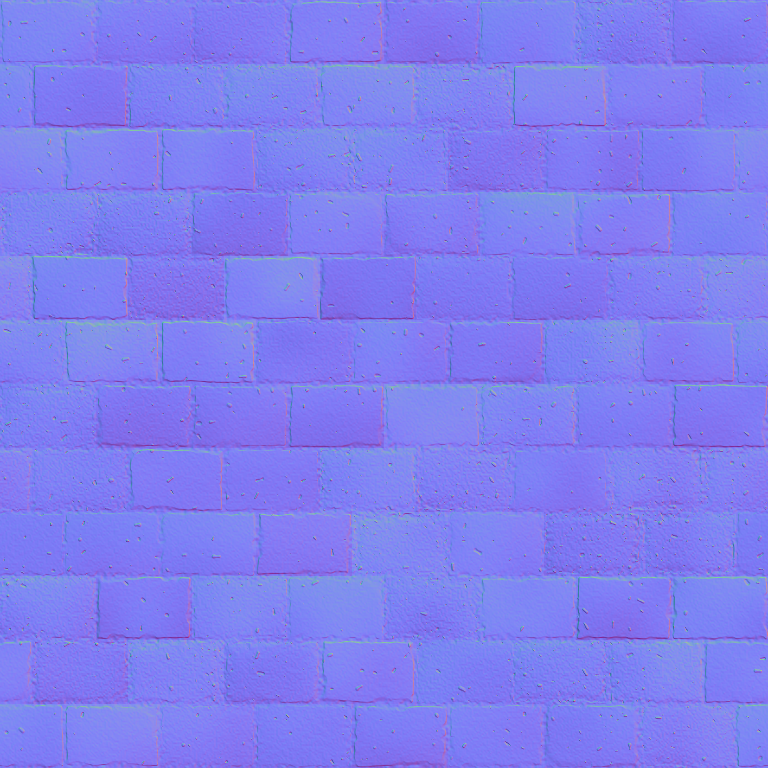
A Shadertoy shader for this texture map:

```glsl
const vec2 BRICKS = vec2(8.0, 12.0);      // bricks across and down
const float ROW_SHIFTS = 3.0;             // rows before the bond repeats
const vec2 JOINT_INSET = vec2(0.0008, 0.0027);
const vec2 BEVEL = vec2(0.0018, 0.0085);  // crisp and worn edge widths
const float JOINT_DEPTH = 0.00098;
const float MORTAR_HEIGHT = 0.0007;
const float CORNER_RADIUS = 0.003;
const float CHIP_RADIUS = 0.026;
const float CHIP_BEVEL = 0.008;
const float CHIP_SHARE = 0.25;            // share of bricks with a worn corner
const float SKEW = 0.05;
const float GRAIN_FREQ = 420.0;
const float GRAIN_HEIGHT = 0.0002;
const float CRUMBLE_FREQ = 230.0;
const float CRUMBLE_HEIGHT = 0.0011;
const float SPECK_FREQ = 52.0;
const float SPECK_HEIGHT = 0.0007;
const float GRIT_FREQ = 120.0;
const float GRIT_HEIGHT = 0.00045;
const float SAMPLE_STEP = 0.0006;
const vec2 FACE_CURVE = vec2(0.03, 0.11); // slope change across one face
const vec2 FACE_TILT = vec2(0.06, 0.16);  // slope change between faces
const float DRIFT = 0.13;                 // slow slope change inside faces
const float FLAT_BLUE = 0.968;
const float STEEP_BLUE = 0.56;
const float BLUE_FALLOFF = 5.5;

struct Brick {
    vec2 local;   // position from the brick centre, canvas units
    vec3 shape;   // random values for skew and inset
    vec3 wear;    // random values for roughness, chips and depth
};

vec3 hash3(vec2 p) {
    vec3 q = fract(p.xyx * vec3(0.1031, 0.1030, 0.0973));
    q += dot(q, q.yxz + 33.33);
    return fract((q.xxy + q.yzz) * q.zyx);
}

// Value noise that wraps at the canvas border
float noise(vec2 uv, float freq, float seed) {
    vec2 p = uv * freq;
    vec2 cell = floor(p);
    vec2 f = p - cell;
    f = f * f * (3.0 - 2.0 * f);
    vec2 lo = mod(cell, freq) + seed;
    vec2 hi = mod(cell + 1.0, freq) + seed;
    float bottom = mix(hash3(lo).x, hash3(vec2(hi.x, lo.y)).x, f.x);
    float top = mix(hash3(vec2(lo.x, hi.y)).x, hash3(hi).x, f.x);
    return mix(bottom, top, f.y);
}

Brick brickAt(vec2 uv) {
    vec2 grid = uv * BRICKS;
    float rowFromTop = BRICKS.y - 1.0 - floor(grid.y);
    grid.x -= mod(rowFromTop, ROW_SHIFTS) / ROW_SHIFTS;
    vec2 id = mod(floor(grid), BRICKS);
    return Brick((fract(grid) - 0.5) / BRICKS, hash3(id + 17.0), hash3(id + 71.0));
}

float roundedBox(vec2 p, vec2 halfSize, float radius) {
    vec2 q = abs(p) - halfSize + radius;
    return length(max(q, 0.0)) + min(max(q.x, q.y), 0.0) - radius;
}

float face(float dist, float bevel) {
    return 1.0 - smoothstep(-bevel, 0.0, dist);
}

// Scattered dots and short scratches, at most one in each cell
float specks(vec2 uv, float freq, float share, float crumbs) {
    vec2 cell = floor(uv * freq);
    vec2 id = mod(cell, freq);
    vec3 place = hash3(id + 131.0);
    vec3 form = hash3(id + 211.0);
    vec2 p = uv * freq - cell - mix(vec2(0.3), vec2(0.7), place.xy);
    float angle = form.x * 3.1416;
    vec2 dir = vec2(cos(angle), sin(angle));
    float reach = 0.2 * form.y * form.y;
    float along = clamp(dot(p, dir), -reach, reach);
    float radius = mix(0.06, 0.15, fract(form.z * 7.0));
    float ragged = length(p - dir * along) + 0.1 * (crumbs - 0.5);
    float blob = 1.0 - smoothstep(0.0, radius, ragged);
    return step(place.z, share) * blob * (form.z > 0.4 ? 1.0 : -1.0);
}

float height(vec2 uv) {
    Brick b = brickAt(uv);
    float rough = smoothstep(0.45, 0.9, b.wear.x);
    float crumbs = noise(uv, CRUMBLE_FREQ, 23.0);
    vec2 q = b.local;
    q += q.yx * (b.shape.xy - 0.5) * vec2(SKEW, 0.4 * SKEW);
    q += 0.002 * (vec2(noise(uv, 36.0, 5.0), noise(uv, 36.0, 57.0)) - 0.5);
    q += (0.0009 + 0.0009 * rough) * (vec2(crumbs, noise(uv, 140.0, 31.0)) - 0.5);

    // Brick face: edges alternate between crisp and worn, one corner may be lower
    vec2 halfSize = 0.5 / BRICKS - mix(JOINT_INSET.x, JOINT_INSET.y, b.shape.z);
    vec2 corner = sign(b.shape.yx - 0.5);
    bool chipped = b.wear.y < CHIP_SHARE && all(greaterThan(q * corner, vec2(0.0)));
    float dist = roundedBox(q, halfSize, CORNER_RADIUS);
    float erosion = 0.6 * noise(uv, 46.0, 61.0) + 0.4 * noise(uv, 130.0, 67.0) + 0.15 * rough;
    float body = face(dist, mix(BEVEL.x, BEVEL.y, smoothstep(0.4, 0.85, erosion)));
    float mortar = 1.0 - body;
    if (chipped) body *= mix(0.6, 1.0, face(roundedBox(q, halfSize, CHIP_RADIUS), CHIP_BEVEL));
    float h = JOINT_DEPTH * mix(0.55, 1.35, b.wear.z) * (1.0 - 0.3 * rough) * body;
    h += MORTAR_HEIGHT * mortar * crumbs;

    // Surface wear, strongest in patches along rough edges
    float patches = noise(uv, 22.0, 97.0);
    float edge = smoothstep(-0.016, 0.0, dist) * smoothstep(0.2, 0.8, patches);
    h -= CRUMBLE_HEIGHT * (0.12 + rough) * edge * crumbs * body;
    h += GRAIN_HEIGHT * (0.7 + 0.8 * rough) * noise(uv, GRAIN_FREQ, 41.0);
    h += 0.5 * GRAIN_HEIGHT * noise(uv, 0.5 * GRAIN_FREQ, 43.0);
    h += SPECK_HEIGHT * body * specks(uv, SPECK_FREQ, 0.5 * patches, crumbs);
    h += GRIT_HEIGHT * specks(uv, GRIT_FREQ, (0.04 + 0.3 * rough) * patches + 0.4 * rough * edge, crumbs);
    return h;
}

void mainImage(out vec4 fragColor, in vec2 fragCoord) {
    vec2 uv = fragCoord / iResolution.xy;
    vec2 e = vec2(SAMPLE_STEP, 0.0);
    vec2 slope = vec2(height(uv - e.xy) - height(uv + e.xy),
                      height(uv - e.yx) - height(uv + e.yx)) / (2.0 * SAMPLE_STEP);

    // Gentle curve, tilt and drift of each face
    Brick b = brickAt(uv);
    slope += b.local * BRICKS * FACE_CURVE;
    slope += (b.shape.zx - vec2(0.5, 0.54)) * FACE_TILT;
    slope += DRIFT * vec2(0.5, 1.0) * (vec2(noise(uv, 16.0, 83.0), noise(uv, 16.0, 89.0)) - 0.5);

    vec2 normal = slope * inversesqrt(1.0 + dot(slope, slope));
    float flatness = exp(-BLUE_FALLOFF * dot(normal, normal));
    fragColor = vec4(0.5 + 0.5 * normal, mix(STEEP_BLUE, FLAT_BLUE, flatness), 1.0);
}
```
